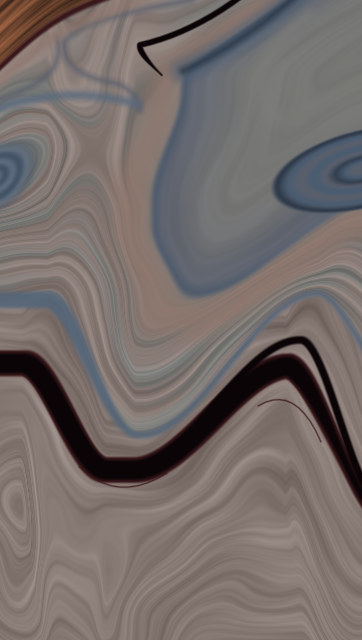
Give the GLSL for this texture, as a WebGL 1 fragment shader.

```glsl
precision highp float;
// Marbled paint: dark and blue ribbons wind below a large blue-grey lobe.
// Ribbons are sums of smooth steps, hooks are quadratic curves, and veins
// are gradient noise stretched along fields that follow those shapes.
uniform vec2 u_resolution;

const float HEIGHT = 7.68; // canvas height in scene units, y down
const float VEIN_GAIN = 0.11;
const float WARP = 0.16;
const vec3 BEIGE = vec3(0.53, 0.475, 0.455);
const vec3 GREY = vec3(0.465, 0.465, 0.455);
const vec3 PEACH = vec3(0.56, 0.465, 0.425);
const vec3 SLATE = vec3(0.35, 0.37, 0.42);
const vec3 BLUE = vec3(0.29, 0.36, 0.44);
const vec3 STEEL = vec3(0.16, 0.21, 0.27);
const vec3 INK = vec3(0.04, 0.015, 0.025);
const vec3 WINE = vec3(0.22, 0.09, 0.10);
const vec3 RUST = vec3(0.45, 0.28, 0.19);

float corner(vec2 cell, vec2 offset) {
  float a = 6.2832 * fract(sin(dot(cell, vec2(127.1, 311.7))) * 43758.5);
  return dot(vec2(cos(a), sin(a)), offset);
}

float noise(vec2 p) {
  vec2 i = floor(p), f = p - i, u = f * f * (3.0 - 2.0 * f);
  vec2 x = vec2(1, 0), y = vec2(0, 1);
  return mix(mix(corner(i, f), corner(i + x, f - x), u.x),
    mix(corner(i + y, f - y), corner(i + 1.0, f - 1.0), u.x), u.y);
}

// Fine across the field, long along it
float veins(float across, float along) {
  vec2 q = vec2(across, along);
  float sum = 0.0, gain = 1.0;
  for (int i = 0; i < 3; i++) {
    sum += gain * noise(q);
    q = q * vec2(2.1, 1.3) + 7.3;
    gain *= 0.65;
  }
  return sum;
}

// Each bend is (start, end, change of height)
float bend(float x, vec3 b) { return b.z * smoothstep(b.x, b.y, x); }

float wave(vec2 p, float base, vec3 a, vec3 b, vec3 c) {
  float x = p.x + 0.01, h = base + bend(p.x, a) + bend(p.x, b) + bend(p.x, c);
  float slope = (base + bend(x, a) + bend(x, b) + bend(x, c) - h) / 0.01;
  return (p.y - h) / sqrt(1.0 + slope * slope);
}

float curve(vec2 p, vec2 a, vec2 b, vec2 c) {
  float best = 100.0;
  vec2 prev = a;
  for (int i = 1; i <= 10; i++) {
    float t = float(i) / 10.0;
    vec2 next = mix(mix(a, b, t), mix(b, c, t), t);
    vec2 s = next - prev, q = p - prev;
    best = min(best, length(q - s * clamp(dot(q, s) / dot(s, s), 0.0, 1.0)));
    prev = next;
  }
  return best;
}

float ellipse(vec2 q, vec2 axes, float tilt) {
  float c = cos(tilt), s = sin(tilt);
  return length(vec2(c * q.x - s * q.y, s * q.x + c * q.y) / axes);
}

// Negative inside
float lobeField(vec2 p) {
  float k = 0.85 - p.y;
  float left = 2.17 + 0.75 * (k + sqrt(k * k + 0.01))
    + bend(p.y, vec3(1.1, 2.4, -0.36)) + bend(p.y, vec3(2.7, 3.6, 0.3));
  float a = left - p.x, b = p.y - 3.62 - bend(p.x, vec3(2.2, 4.7, -1.25));
  return 0.45 * (a + b + sqrt((a - b) * (a - b) + 0.05));
}

float band(float d, float halfWidth, float soft) {
  float s = max(soft, HEIGHT / u_resolution.y);
  return 1.0 - smoothstep(halfWidth - s, halfWidth + s, abs(d));
}

void main() {
  vec2 p = vec2(gl_FragCoord.x, u_resolution.y - gl_FragCoord.y) * HEIGHT / u_resolution.y;
  vec2 w = WARP * vec2(noise(p * 1.3), noise(p * 1.3 + 19.0)), q = p + w;
  float lobe = lobeField(p + 0.15 * w);
  float ribbon = wave(p, 4.36, vec3(0.25, 1.3, 1.28), vec3(1.6, 3.5, -1.25), vec3(3.4, 4.7, 1.9));
  float twin = wave(p, 5.62, vec3(0, 1, 0), vec3(1.55, 3.6, -1.54), vec3(3.6, 4.55, 1.9));
  float stream = wave(p, 3.6, vec3(0.55, 1.65, 1.62), vec3(1.7, 3.8, -1.7), vec3(3.8, 4.8, 1.1));
  float leftEye = ellipse(q - vec2(-0.08, 2.13), vec2(0.65, 0.38), 0.5);
  float rightEye = ellipse(p - vec2(4.35, 2.03), vec2(1.1, 0.46), 0.25);

  // Middle ground
  float gap = max(-stream, 0.0), outside = max(lobe, 0.0);
  float flow = gap / (gap + outside + 0.05) + 0.9 * exp(-0.35 * leftEye * leftEye) + 0.5 * w.x;
  vec3 col = mix(GREY, BEIGE, smoothstep(-0.3, 0.3, veins(flow * 6.0, p.x * 0.5)));
  col += VEIN_GAIN * veins(flow * 17.0, q.y * 0.5);
  col = mix(col, PEACH, 0.8 * band(outside - 0.2, 0.2, 0.2));

  // Lower ground: layers sag with the ribbon, then fold
  float fold = 1.5 - bend(q.x, vec3(1.3, 2.5, 1.5)) + 0.25 * sin(q.x * 6.0) * band(p.x, 1.5, 0.7);
  float layer = mix(ribbon, q.y - 5.2 - fold, smoothstep(0.3, 1.9, ribbon)) + 0.8 * w.y;
  vec3 ground = BEIGE + VEIN_GAIN * (veins(layer * 6.5, q.x * 0.7) - 0.1);
  col = mix(col, ground, smoothstep(-0.02, 0.08, stream));

  // Lobe and rim
  float inside = max(-lobe, 0.0);
  vec3 body = mix(GREY, SLATE + 0.02, exp(-inside * inside / 0.22));
  body += 0.03 * veins(inside * 5.0 + w.x * 3.0, p.y * 0.6);
  body = mix(body, GREY + 0.02, 0.7 * band(curve(q, vec2(3.7, 0.2), vec2(2.7, 1.1), vec2(3.4, 1.45)), 0.07, 0.13));
  float fade = 1.0 - 0.75 * smoothstep(2.5, 3.6, p.x) * smoothstep(1.5, 2.4, p.y);
  col = mix(col, body, 1.0 - smoothstep(-0.04, 0.04, lobe));
  col = mix(col, BLUE * 0.92, 0.75 * fade * band(lobe + 0.04, 0.03, 0.07));
  float ridge = curve(p, vec2(3.6, -0.1), vec2(2.95, 0.5), vec2(2.2, 0.85));
  col = mix(col, BLUE, 0.6 * band(ridge, 0.14, 0.1));
  col = mix(col, STEEL, 0.8 * band(ridge, 0.04, 0.06));

  // Ringed eyes
  vec3 iris = mix(BLUE, SLATE, 0.5 + 0.5 * sin(rightEye * 21.0 + w.x * 9.0));
  iris = mix(iris, STEEL, max(band(rightEye - 0.95, 0.05, 0.08), 0.8 * band(rightEye - 0.3, 0.05, 0.08)));
  col = mix(col, iris, band(rightEye, 1.01, 0.04));
  col = mix(col, BLUE + 0.05 * sin(leftEye * 18.0), 0.9 * band(leftEye, 0.9, 0.25));

  // Blue folds
  float folds = curve(p, vec2(2.3, 0), vec2(0.85, 0.25), vec2(0.77, 0.52));
  folds = min(folds, curve(p, vec2(0.77, 0.52), vec2(0.75, 0.9), vec2(1.4, 1)));
  folds = min(folds, curve(p, vec2(1.4, 1), vec2(1.65, 1.1), vec2(1.68, 1.32)));
  folds = min(folds, curve(p, vec2(0.68, 0.45), vec2(0.85, 0.95), vec2(-0.1, 1.22)));
  col = mix(col, SLATE, 0.75 * band(folds, 0.03, 0.06));
  col = mix(col, BLUE + 0.05, 0.75 * band(curve(p, vec2(-0.1, 1.33), vec2(0.8, 1), vec2(1.65, 1.25)), 0.05, 0.06));

  // Rust corner with a wine edge
  float edge = p.y + 0.65 * p.x - 0.85 + 0.12 * sin(2.4 * p.x);
  col = mix(col, PEACH, 0.6 * band(edge - 0.13, 0.08, 0.06));
  col = mix(col, RUST * (1.0 + 0.6 * veins(edge * 9.0, p.x)), 1.0 - smoothstep(-0.1, -0.04, edge));
  col = mix(col, WINE, band(edge + 0.04, 0.04, 0.03));

  // Ribbons
  float thick = 0.14 + bend(p.x, vec3(3.4, 4.2, -0.075));
  col = mix(col, BLUE + 0.03, 0.85 * band(stream, 0.1 + bend(p.x, vec3(0.6, 1.7, -0.065)), 0.045));
  col = mix(col, WINE, band(ribbon, thick + 0.015, 0.02));
  col = mix(col, INK, band(ribbon, thick - 0.02, 0.03));
  col = mix(col, INK, band(twin, 0.045, 0.02) * smoothstep(2.0, 2.6, p.x));
  float hair = min(curve(p, vec2(0.95, 5.6), vec2(1.4, 6.05), vec2(2, 5.68)),
    curve(p, vec2(3.1, 4.87), vec2(3.55, 4.6), vec2(3.85, 5.3)));
  col = mix(col, WINE, 0.85 * band(hair, 0.008, 0.012));

  // Dark hook
  float hook = min(curve(p, vec2(2.9, -0.05), vec2(2.3, 0.4), vec2(1.68, 0.54)),
    curve(p, vec2(1.68, 0.54), vec2(1.66, 0.64), vec2(1.94, 0.9)));
  col = mix(col, INK, band(hook, 0.035 + bend(p.y, vec3(0.6, 0.9, -0.025)), 0.015));
  gl_FragColor = vec4(col, 1.0);
}
```
